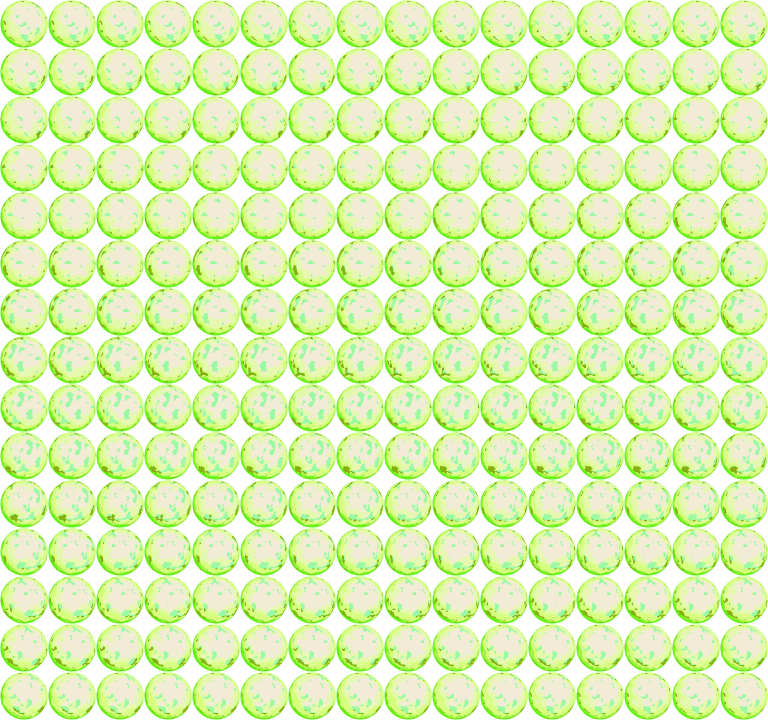
Write a Shadertoy shader that draws this pattern.

```glsl
// A 16 by 15 sheet of small lit globes, each turned slightly further than the last.
// Every globe is a sphere normal rotated by its frame number, then coloured in flat
// bands from a light term and 3D gradient noise; 2x2 supersampling smooths the bands.

const vec2 GRID = vec2(16.0, 15.0);
const float RADIUS = 0.49;            // globe radius in cells
const float TAU = 6.2831853;
const int SAMPLES = 2;                // samples per pixel side

const vec3 PAPER  = vec3(1.0);
const vec3 CREAM  = vec3(0.95, 0.92, 0.84);
const vec3 PALE   = vec3(0.90, 0.97, 0.69);
const vec3 LIME   = vec3(0.84, 1.00, 0.50);
const vec3 LEAF   = vec3(0.66, 0.95, 0.28);
const vec3 GREEN  = vec3(0.38, 0.95, 0.08);
const vec3 MINT   = vec3(0.60, 0.98, 0.63);
const vec3 OLIVE  = vec3(0.52, 0.70, 0.07);

// Pseudo-random gradient for a lattice point, each component in -1..1
vec3 latticeGradient(vec3 cell) {
    uvec3 v = uvec3(ivec3(cell) + 1000) * 1664525u + 1013904223u;
    v.x += v.y * v.z; v.y += v.z * v.x; v.z += v.x * v.y;
    v ^= v >> 16u;
    v.x += v.y * v.z; v.y += v.z * v.x; v.z += v.x * v.y;
    return vec3(v & 65535u) / 32767.5 - 1.0;
}

float gradientNoise(vec3 p) {
    vec3 cell = floor(p), f = p - cell;
    vec3 w = f * f * f * (f * (f * 6.0 - 15.0) + 10.0);
    float sum = 0.0;
    for (int i = 0; i < 8; i++) {
        vec3 corner = vec3(i & 1, (i >> 1) & 1, i >> 2);
        vec3 weight = mix(1.0 - w, w, corner);
        sum += weight.x * weight.y * weight.z
             * dot(latticeGradient(cell + corner), f - corner);
    }
    return sum;
}

float fractalNoise(vec3 p) {
    return gradientNoise(p) + 0.5 * gradientNoise(p * 2.1 + 7.3);
}

// Turns the surface to the right by the given angle
vec3 spinSurface(vec3 n, float angle) {
    float c = cos(angle), s = sin(angle);
    return vec3(n.x * c - n.z * s, n.y, n.x * s + n.z * c);
}

vec3 lightBands(float shade) {
    vec3 color = mix(GREEN, LEAF, step(0.12, shade));
    color = mix(color, LIME, step(0.27, shade));
    color = mix(color, PALE, step(0.55, shade));
    return mix(color, CREAM, step(0.78, shade));
}

// Colour of a globe at p, where the disc has radius 1
vec3 globeColor(vec2 p, float angle) {
    float r2 = min(dot(p, p), 1.0);
    vec3 normal = vec3(p, sqrt(1.0 - r2));
    vec3 surface = spinSurface(normal, angle);

    // Fixed light from the upper right, broken up by swirls on the surface
    vec3 lightDir = normalize(vec3(0.18, 0.25, 1.0));
    float swirl = fractalNoise(surface * vec3(2.6, 3.8, 2.6) + 19.0);
    float shade = dot(normal, lightDir) + 0.3 * swirl - 0.1 * pow(r2, 8.0);

    // Patches are denser on one side: mint in the light, olive in the shade
    float land = fractalNoise(surface * 3.4 + 3.7)
               + 0.09 * dot(surface, vec3(0.96, -0.1, -0.29));
    vec3 patchColor = mix(OLIVE, MINT, step(0.52, shade));
    return mix(lightBands(shade), patchColor, step(0.28, land));
}

vec3 sheetColor(vec2 uv, float pixel) {
    vec2 grid = uv * GRID;
    vec2 id = floor(grid);
    vec2 p = (grid - id - 0.5) / RADIUS;
    float frame = (GRID.y - 1.0 - id.y) * GRID.x + id.x;
    float angle = TAU * frame / (GRID.x * GRID.y);
    float cover = 1.0 - smoothstep(-0.5, 0.5, (length(p) - 1.0) / pixel);
    return mix(PAPER, globeColor(p, angle), cover);
}

void mainImage(out vec4 fragColor, in vec2 fragCoord) {
    float pixel = GRID.y / (iResolution.y * RADIUS);
    vec3 sum = vec3(0.0);
    for (int i = 0; i < SAMPLES * SAMPLES; i++) {
        vec2 offset = (vec2(i % SAMPLES, i / SAMPLES) + 0.5) / float(SAMPLES) - 0.5;
        sum += sheetColor((fragCoord + offset) / iResolution.xy, pixel);
    }
    fragColor = vec4(sum / float(SAMPLES * SAMPLES), 1.0);
}
```
